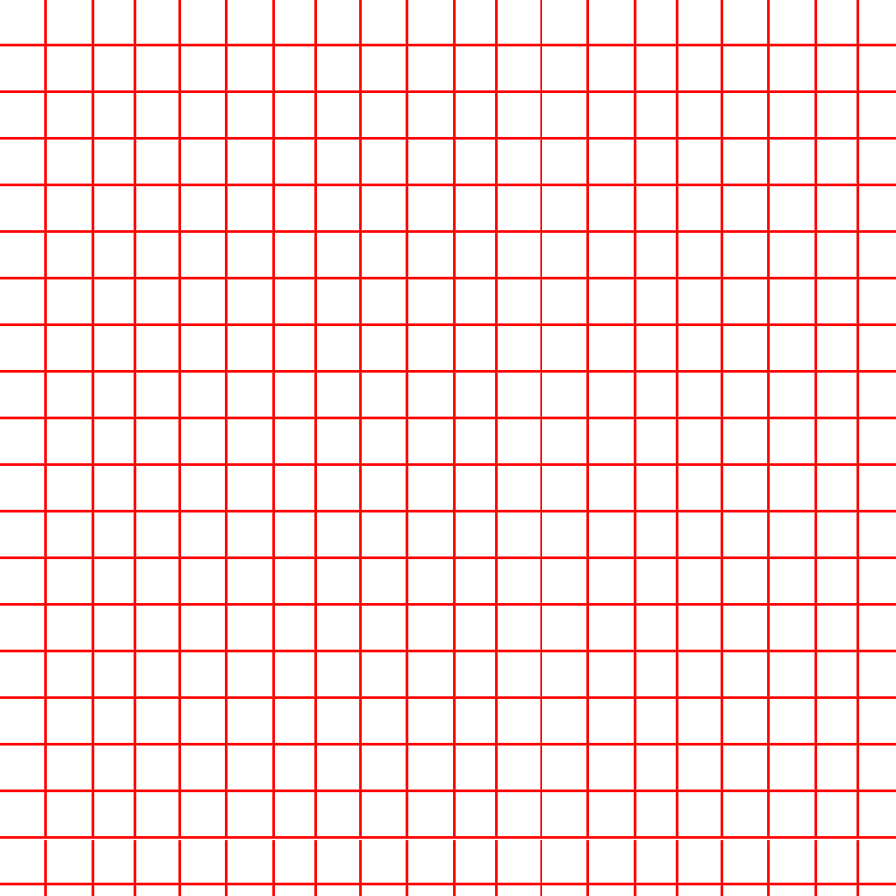
A WebGL 1 fragment shader for this pattern:

```glsl
precision highp float;

uniform vec2 u_resolution;

const vec3 PAPER = vec3(1.0);
const vec3 INK = vec3(1.0, 0.0, 0.0);

// Lengths are fractions of the canvas height
const float LINE_WIDTH = 0.00295;
const float THIN_WIDTH = 0.0019;
const float THIN_COLUMN = 11.0;

const float ROW_FIRST = 0.0503;
const float ROW_STEP = 0.05202;
const float ROW_LAST = 18.0;

// Columns come in groups of four with uneven spacing
const int COLUMN_COUNT = 19;
const float COLUMN_FIRST = 0.0508;
const float GROUP_STEP = 0.2017;
const vec4 GROUP_OFFSETS = vec4(0.0, 0.0529, 0.0998, 0.1498);

// Break in the columns just below one row
const float GAP_ROW = 17.0;
const float GAP_OFFSET = 0.0022;
const float GAP_WIDTH = 0.0015;

// Antialiased coverage of a stripe of the given width
float stripe(float dist, float width, float pixel) {
  return clamp(0.5 + (0.5 * width - abs(dist)) / pixel, 0.0, 1.0);
}

float rowPosition(float row) {
  return ROW_FIRST + row * ROW_STEP;
}

float columnPosition(float column) {
  float member = mod(column, 4.0);
  vec4 pick = 1.0 - step(0.5, abs(vec4(0.0, 1.0, 2.0, 3.0) - member));
  return COLUMN_FIRST + floor(column / 4.0) * GROUP_STEP + dot(pick, GROUP_OFFSETS);
}

float rows(float depth, float pixel) {
  float nearest = clamp(floor((depth - ROW_FIRST) / ROW_STEP + 0.5), 0.0, ROW_LAST);
  return stripe(depth - rowPosition(nearest), LINE_WIDTH, pixel);
}

float columns(float x, float pixel) {
  float ink = 0.0;
  for (int i = 0; i < COLUMN_COUNT; i++) {
    float column = float(i);
    float width = abs(column - THIN_COLUMN) < 0.5 ? THIN_WIDTH : LINE_WIDTH;
    ink = max(ink, stripe(x - columnPosition(column), width, pixel));
  }
  return ink;
}

void main() {
  float pixel = 1.0 / u_resolution.y;
  vec2 p = gl_FragCoord.xy * pixel;
  float depth = 1.0 - p.y;

  float gap = stripe(depth - rowPosition(GAP_ROW) - GAP_OFFSET, GAP_WIDTH, pixel);
  float vertical = columns(p.x, pixel) * (1.0 - gap);
  float ink = max(rows(depth, pixel), vertical);

  gl_FragColor = vec4(mix(PAPER, INK, ink), 1.0);
}
```
